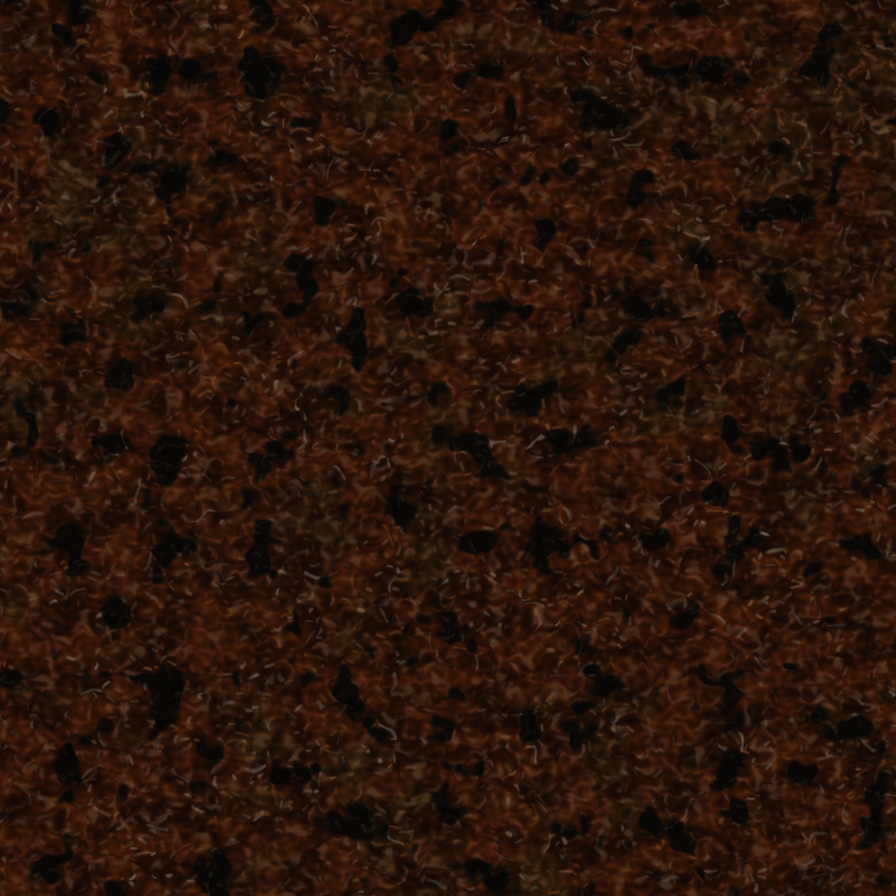
This texture is drawn by a Shadertoy shader. Its source:

```glsl
// Polished brown granite: rusty ground, black mica clots and pale mineral flecks.

const vec3 BLACK  = vec3(0.022, 0.022, 0.017);
const vec3 UMBER  = vec3(0.105, 0.048, 0.020);
const vec3 RUST   = vec3(0.225, 0.088, 0.030);
const vec3 OLIVE  = vec3(0.165, 0.100, 0.042);
const vec3 DUST   = vec3(0.290, 0.210, 0.145);
const vec3 ORANGE = vec3(0.420, 0.215, 0.095);
const vec3 TAN    = vec3(0.440, 0.320, 0.205);
const vec3 GREY   = vec3(0.470, 0.430, 0.380);

const float GROUND_SCALE = 24.0;   // rusty crystals per canvas
const float CLOT_SCALE   = 19.0;   // black clots per canvas
const float GRAIN_SCALE  = 115.0;  // finest grain per canvas
const float NEEDLE_GRID  = 40.0;   // long thin flecks
const float SPECK_GRID   = 78.0;   // short bright flecks
const float CLOT_LEVEL   = 0.27;

vec3 hash3(vec2 p) {
    vec3 q = fract(p.xyx * vec3(0.1031, 0.1030, 0.0973));
    q += dot(q, q.yxz + 33.33);
    return fract((q.xxy + q.yzz) * q.zyx);
}

vec2 gradientAt(vec2 cell) {
    float a = 6.2832 * hash3(cell).x;
    return vec2(cos(a), sin(a));
}

float gradientNoise(vec2 p) {
    vec2 i = floor(p), f = p - i;
    vec2 u = f * f * f * (f * (f * 6.0 - 15.0) + 10.0);
    vec2 e = vec2(1.0, 0.0);
    float a = dot(gradientAt(i), f);
    float b = dot(gradientAt(i + e.xy), f - e.xy);
    float c = dot(gradientAt(i + e.yx), f - e.yx);
    float d = dot(gradientAt(i + e.xx), f - e.xx);
    return mix(mix(a, b, u.x), mix(c, d, u.x), u.y);
}

float fbm(vec2 p) {
    float sum = 0.0, amp = 1.0;
    for (int i = 0; i < 3; i++) {
        sum += amp * gradientNoise(p);
        p = mat2(1.6, 1.2, -1.2, 1.6) * p + 17.3;
        amp *= 0.55;
    }
    return sum;
}

// Scattered bent strokes: rgb is the mineral colour, a the coverage.
vec4 flecks(vec2 p, float grid, float halfLength, float halfWidth, float density) {
    vec2 q = p * grid, cell = floor(q);
    vec4 best = vec4(TAN, 0.0);
    for (int y = -1; y <= 1; y++)
    for (int x = -1; x <= 1; x++) {
        vec2 id = cell + vec2(x, y);
        vec3 place = hash3(id + grid), kind = hash3(id + 3.7 * grid);
        if (kind.x > density) continue;

        // Angles gather loosely around the horizontal.
        float turn = 2.0 * place.z - 1.0;
        float angle = 1.5708 * turn * mix(1.0, abs(turn), 0.5);
        vec2 d = q - id - place.xy;
        d = mat2(cos(angle), -sin(angle), sin(angle), cos(angle)) * d;
        d.y += (kind.y - 0.5) * 1.6 * d.x * d.x;

        float len = halfLength * mix(0.35, 1.0, kind.z);
        float dist = length(vec2(max(abs(d.x) - len, 0.0), d.y));
        float cover = 1.0 - smoothstep(0.15 * halfWidth, 1.4 * halfWidth, dist);
        cover *= mix(0.3, 1.0, fract(kind.y * 7.0));
        vec3 tint = mix(ORANGE, TAN, smoothstep(0.2, 0.55, fract(kind.z * 5.0)));
        tint = mix(tint, GREY, smoothstep(0.6, 0.95, fract(kind.z * 5.0)));
        if (cover > best.a) best = vec4(tint, cover);
    }
    return best;
}

void mainImage(out vec4 fragColor, in vec2 fragCoord) {
    vec2 p = fragCoord / iResolution.y;
    vec2 warp = vec2(gradientNoise(p * 50.0), gradientNoise(p * 50.0 + 31.7));
    vec2 w = p + 0.006 * warp;

    // Ground: rusty and olive crystals, slightly stretched sideways
    float region = fbm(p * vec2(2.5, 4.0) + 8.1);
    float crystal = fbm(w * GROUND_SCALE * vec2(0.8, 1.15));
    float hue = gradientNoise(w * 15.0 + 5.2) + 0.8 * region;
    vec3 body = mix(RUST, OLIVE, smoothstep(-0.1, 0.5, hue));
    vec3 col = mix(UMBER, body, smoothstep(-0.5, 0.4, crystal));

    // Fine grain and pale dust
    float grain = gradientNoise(w * GRAIN_SCALE * vec2(0.85, 1.1));
    float mottle = gradientNoise(w * 58.0 + 12.4);
    col *= exp(0.75 * grain + 0.55 * mottle);
    float dust = smoothstep(0.12, 0.6, mottle + 0.7 * grain);
    col = mix(col, DUST, 0.6 * dust);

    // Black clots with ragged rims
    float clot = gradientNoise(p * CLOT_SCALE + 41.0) + 0.4 * mottle
               + 0.3 * gradientNoise(w * 36.0 + 3.3);
    float black = smoothstep(CLOT_LEVEL - 0.08, CLOT_LEVEL + 0.14, clot);
    col = mix(col, BLACK, 0.93 * black);

    // Mineral flecks, crowded in patches and thinned inside the clots
    float crowd = smoothstep(-0.5, 0.35, gradientNoise(p * 11.0 + 23.0) + 0.4 * clot);
    float shown = mix(0.35, 1.0, crowd) * (1.0 - 0.75 * black);
    vec4 needle = flecks(w, NEEDLE_GRID, 0.42, 0.085, 0.6);
    vec4 speck = flecks(w, SPECK_GRID, 0.26, 0.17, 0.6);
    float sparkle = 0.85 + 0.5 * grain;
    col = mix(col, needle.rgb * sparkle, 0.75 * needle.a * shown);
    col = mix(col, speck.rgb * sparkle, 0.8 * speck.a * shown);

    fragColor = vec4(clamp(col, 0.0, 1.0), 1.0);
}
```
